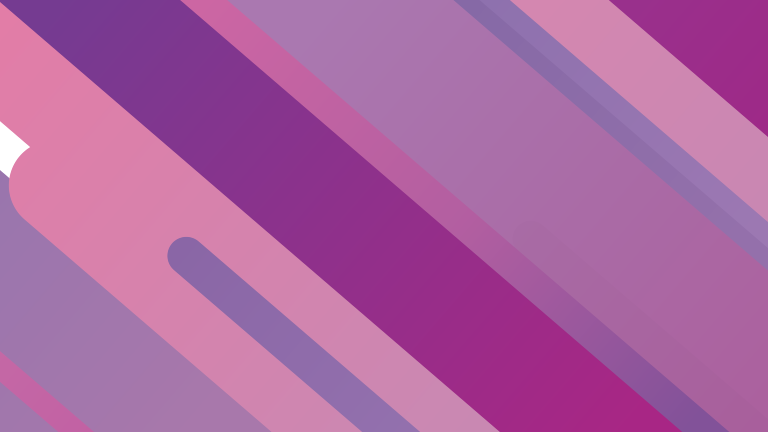
Write a Shadertoy shader that draws this background.

```glsl
// Diagonal bands and rounded bars in pink, violet and lavender gradients.

const float SLOPE = 0.7104; // downward tilt of every band, in radians

// Coverage of a shape from its signed distance, softened over one pixel
float cover(float dist, float pixel) {
    return 1.0 - smoothstep(-0.6 * pixel, 0.6 * pixel, dist);
}

// Band across the whole canvas, between two offsets
float bandDist(float across, float low, float high) {
    return abs(across - 0.5 * (low + high)) - 0.5 * (high - low);
}

// Endless bar with one round end at start (along, across)
float barDist(vec2 q, vec2 start, float radius) {
    vec2 d = q - start;
    return length(vec2(min(d.x, 0.0), d.y)) - radius;
}

// Gradient running along the bands
vec3 ramp(float along, float from, float to, vec3 a, vec3 b) {
    return mix(a, b, clamp((along - from) / (to - from), 0.0, 1.0));
}

void mainImage(out vec4 fragColor, in vec2 fragCoord) {
    float pixel = 1.0 / iResolution.y;
    vec2 p = fragCoord * pixel;

    // Rotated frame: x runs down the bands, y runs across them
    float c = cos(SLOPE), s = sin(SLOPE);
    vec2 q = vec2(c * p.x - s * p.y, s * p.x + c * p.y);
    float along = q.x, across = q.y;

    // Gradients
    vec3 leftLavender = ramp(along, -0.40, 0.35, vec3(0.60, 0.46, 0.68), vec3(0.66, 0.47, 0.67));
    vec3 cornerPink = ramp(along, -0.15, 0.17, vec3(0.77, 0.41, 0.65), vec3(0.76, 0.38, 0.64));
    vec3 softPink = ramp(along, -0.60, 0.80, vec3(0.885, 0.49, 0.655), vec3(0.79, 0.535, 0.70));
    vec3 barBlue = ramp(along, 0.03, 0.70, vec3(0.54, 0.40, 0.65), vec3(0.575, 0.44, 0.68));
    vec3 violet = ramp(along, -0.53, 1.10, vec3(0.46, 0.23, 0.57), vec3(0.66, 0.15, 0.52));
    vec3 rosePlum = ramp(along, -0.29, 0.50, vec3(0.80, 0.40, 0.64), vec3(0.70, 0.37, 0.63));
    rosePlum = ramp(along, 0.50, 1.20, rosePlum, vec3(0.51, 0.32, 0.60));
    vec3 lavender = ramp(along, -0.06, 1.30, vec3(0.665, 0.47, 0.69), vec3(0.67, 0.38, 0.62));
    vec3 stripBlue = ramp(along, 0.10, 1.00, vec3(0.54, 0.43, 0.67), vec3(0.60, 0.46, 0.69));
    vec3 rightPink = ramp(along, 0.33, 0.97, vec3(0.83, 0.53, 0.69), vec3(0.79, 0.53, 0.70));
    vec3 magenta = ramp(along, 0.45, 0.90, vec3(0.60, 0.19, 0.55), vec3(0.62, 0.16, 0.53));

    // Lower left: lavender field, corner stripe and white gap
    vec3 color = leftLavender;
    color = mix(color, cornerPink, cover(bandDist(across, 0.088, 0.142), pixel));
    color = mix(color, vec3(1.0), cover(0.4597 - across, pixel));

    // Pink band joined to a wide rounded bar, with a thin blue bar on top
    float pinkShape = min(bandDist(across, 0.5455, 0.80), barDist(q, vec2(-0.278, 0.514), 0.104));
    color = mix(color, softPink, cover(pinkShape, pixel));
    color = mix(color, barBlue, cover(barDist(q, vec2(0.061, 0.5905), 0.0438), pixel));

    // Central violet band and the fields above it, each covering the last
    color = mix(color, violet, cover(0.7546 - across, pixel));
    color = mix(color, rosePlum, cover(1.030 - across, pixel));
    color = mix(color, lavender, cover(1.101 - across, pixel));
    float faintBar = max(barDist(q, vec2(0.64, 1.14), 0.042), 1.101 - across);
    color *= 1.0 - 0.015 * cover(faintBar, pixel);

    // Upper right: two-tone blue strip, pink band and magenta corner
    color = mix(color, stripBlue - 0.02, cover(1.4425 - across, pixel));
    color = mix(color, stripBlue + 0.01, cover(1.482 - across, pixel));
    color = mix(color, rightPink, cover(1.5277 - across, pixel));
    color = mix(color, magenta, cover(1.677 - across, pixel));

    fragColor = vec4(color, 1.0);
}
```
